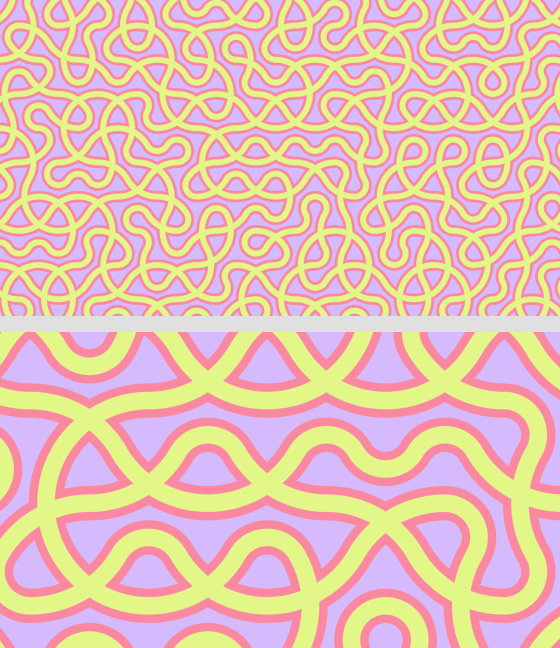
Top, the full canvas; bottom, a detail of the centre.
A WebGL 1 fragment shader for this pattern:

```glsl
precision highp float;
// Outlined strands looping over a hexagonal Truchet tiling, one randomly turned tile per cell.
uniform vec2 u_resolution;

const vec2 CELL = vec2(1.0, 1.7320508); // repeat of the hexagon lattice, tile width 1
const float SIDE = 0.5773503;           // side of a hexagon, also its corner radius

const vec3 LILAC = vec3(0.835, 0.73, 0.995);
const vec3 PINK = vec3(0.985, 0.535, 0.63);
const vec3 LIME = vec3(0.89, 0.97, 0.535);

float hash(vec2 p) {
  vec3 q = fract(p.xyx * vec3(0.1031, 0.1030, 0.0973));
  q += dot(q, q.yzx + 33.33);
  return fract((q.x + q.y) * q.z);
}

// Offset from the centre of the nearest pointy-top hexagon
vec2 hexLocal(vec2 p) {
  vec2 a = mod(p, CELL) - 0.5 * CELL;
  vec2 b = mod(p - 0.5 * CELL, CELL) - 0.5 * CELL;
  return dot(a, a) < dot(b, b) ? a : b;
}

float ring(vec2 p, vec2 centre, float radius) {
  return abs(length(p - centre) - radius);
}

// Two wide arcs crossing near one corner, a tight arc around the opposite one
float strandDistance(vec2 p) {
  float wide = min(ring(p, vec2(1.5 * SIDE, 0.5), 1.5 * SIDE),
                   ring(p, vec2(1.5 * SIDE, -0.5), 1.5 * SIDE));
  return min(wide, ring(p, vec2(-SIDE, 0.0), 0.5 * SIDE));
}

void main() {
  float tilesPerHeight = 8.0;
  vec2 p = gl_FragCoord.xy / u_resolution.y * tilesPerHeight + vec2(20.02, 20.36);
  float pixel = tilesPerHeight / u_resolution.y;

  // Turn each tile by a random multiple of 60 degrees
  vec2 local = hexLocal(p);
  vec2 id = floor((p - local) / CELL * 2.0 + 0.5);
  float angle = radians(30.0 + 60.0 * floor(6.0 * hash(id)));
  float c = cos(angle), s = sin(angle);
  float d = strandDistance(vec2(c * local.x + s * local.y, c * local.y - s * local.x));

  // Ground, outline, then strand
  float soft = 0.75 * pixel;
  vec3 color = mix(PINK, LILAC, smoothstep(-soft, soft, d - 0.145));
  color = mix(LIME, color, smoothstep(-soft, soft, d - 0.074));
  gl_FragColor = vec4(color, 1.0);
}
```
